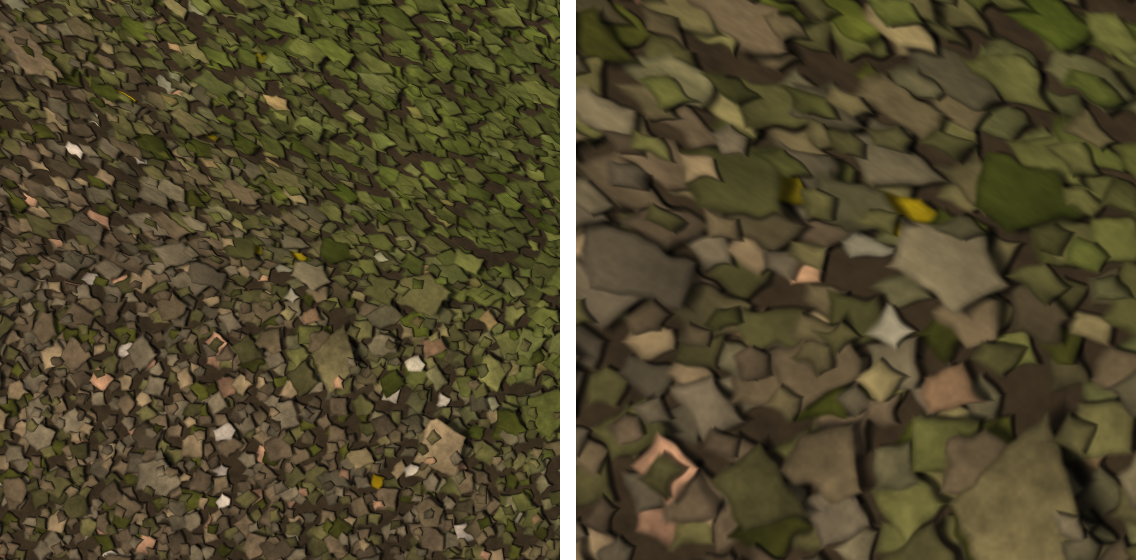
Left: the whole. Right: its middle third, enlarged.
Write a Shadertoy shader that draws this texture.

```glsl
const float TAU = 6.2831853;
const float EDGE_SOFTNESS = 0.0019;
const float SLOPE_ANGLE = 0.56;
const vec2 SLOPE_STRETCH = vec2(1.5, 0.68);
const vec2 SLOPE_RANGE = vec2(0.36, 0.64);
const float SHADOW_STRENGTH = 0.62;
const float GRAIN_STRENGTH = 0.42;
const float EXPOSURE = 1.08;

const vec3 SOIL = vec3(0.20, 0.16, 0.11);
const vec3 BROWN = vec3(0.34, 0.28, 0.205);
const vec3 OLIVE = vec3(0.32, 0.29, 0.17);
const vec3 TAUPE = vec3(0.38, 0.33, 0.25);
const vec3 TAN = vec3(0.47, 0.39, 0.28);
const vec3 MOSS = vec3(0.26, 0.25, 0.10);
const vec3 BRICK = vec3(0.58, 0.43, 0.32);
const vec3 PALE = vec3(0.65, 0.58, 0.50);
const vec3 LEAF = vec3(0.58, 0.46, 0.06);
const vec3 GRASS = vec3(0.29, 0.33, 0.11);

// Each layer: cell size, share of cells holding a stone
const int LAYER_COUNT = 5;
const vec2 LAYERS[LAYER_COUNT] = vec2[](
    vec2(0.030, 1.0), vec2(0.042, 0.75), vec2(0.058, 0.38),
    vec2(0.105, 0.13), vec2(0.023, 0.28));

float hash(vec2 p) {
    vec3 q = fract(p.xyx * 0.1031);
    q += dot(q, q.yzx + 33.33);
    return fract((q.x + q.y) * q.z);
}

vec2 hash2(vec2 p) {
    return vec2(hash(p + 17.3), hash(p + 71.9));
}

vec2 rotate(vec2 p, float angle) {
    float c = cos(angle), s = sin(angle);
    return vec2(c * p.x - s * p.y, s * p.x + c * p.y);
}

float noise(vec2 p) {
    vec2 cell = floor(p), f = fract(p);
    f = f * f * (3.0 - 2.0 * f);
    return mix(mix(hash(cell), hash(cell + vec2(1, 0)), f.x),
               mix(hash(cell + vec2(0, 1)), hash(cell + vec2(1, 1)), f.x), f.y);
}

float fbm(vec2 p) {
    return 0.5 * noise(p) + 0.3 * noise(p * 2.1 + 9.2) + 0.2 * noise(p * 4.3 + 31.7);
}

// Turns and squeezes space so that features lie along the slope
vec2 alongSlope(vec2 p, float slope) {
    return rotate(p, SLOPE_ANGLE * slope) / mix(vec2(1.0), SLOPE_STRETCH, slope);
}

// Irregular four or five sided stone with clipped corners
float stoneDistance(vec2 p, float size, vec2 id) {
    float sides = hash(id + 5.1) < 0.62 ? 4.0 : 5.0;
    float d = length(p) - 0.66 * size;
    for (float k = 0.0; k < sides; k++) {
        vec2 h = hash2(id + k * 3.7);
        float angle = (k + 0.32 * (h.x - 0.5)) * TAU / sides;
        d = max(d, dot(p, vec2(cos(angle), sin(angle))) - size * mix(0.25, 0.47, h.y));
    }
    return d;
}

vec3 stoneColor(vec2 id, vec2 center) {
    float pick = hash(id + 41.3);
    vec3 color = pick < 0.32 ? BROWN : pick < 0.52 ? OLIVE : pick < 0.76 ? TAUPE
               : pick < 0.87 ? TAN : pick < 0.955 ? MOSS : pick < 0.982 ? BRICK
               : pick < 0.996 ? PALE : LEAF;
    float green = smoothstep(0.95, 1.75, center.x + center.y + 0.35 * hash(id + 2.2));
    color = mix(color, GRASS, 0.65 * green);
    return color * mix(0.78, 1.2, hash(id + 63.7));
}

// Paints one scattered layer of stones with cast shadows over the ground
vec3 paintStones(vec3 ground, vec2 p, float size, float density, float seed) {
    vec2 cell = floor(p / size);
    for (int j = -1; j <= 1; j++)
    for (int i = -1; i <= 1; i++) {
        vec2 here = cell + vec2(i, j);
        vec2 id = here + seed * 113.0;
        if (hash(id + 88.8) > density) continue;
        vec2 center = (here + 0.5 + 0.7 * (hash2(id) - 0.5)) * size;
        float slope = smoothstep(SLOPE_RANGE.x, SLOPE_RANGE.y, center.y);
        float turn = TAU * hash(id + 27.1);
        vec2 toShadow = size * mix(vec2(0.11, 0.06), vec2(0.13, -0.06), slope);
        vec2 local = rotate(alongSlope(p - center, slope), turn);
        vec2 shaded = rotate(alongSlope(p - center - toShadow, slope), turn);
        float d = stoneDistance(local, size, id);
        float shadow = smoothstep(0.06 * size, -0.06 * size, stoneDistance(shaded, size, id));
        ground *= 1.0 - SHADOW_STRENGTH * shadow;

        // Tilted face with a slightly darkened rim
        vec2 tilt = hash2(id + 12.6) - 0.5;
        float light = 1.0 + 0.65 * dot(local / size, tilt);
        light *= mix(0.78, 1.0, smoothstep(0.0, -0.005, d));
        float cover = smoothstep(EDGE_SOFTNESS, -EDGE_SOFTNESS, d);
        ground = mix(ground, stoneColor(id, center) * light, cover);
    }
    return ground;
}

void mainImage(out vec4 fragColor, in vec2 fragCoord) {
    vec2 p = fragCoord / iResolution.y;
    float slope = smoothstep(SLOPE_RANGE.x, SLOPE_RANGE.y, p.y);

    // Slight wobble keeps stone edges from being ruler straight
    vec2 wobble = vec2(noise(p * 95.0), noise(p * 95.0 + 57.0)) - 0.5;
    vec2 q = p + 0.005 * wobble;

    vec3 color = SOIL;
    for (int n = 0; n < LAYER_COUNT; n++)
        color = paintStones(color, q, LAYERS[n].x, LAYERS[n].y, float(n) + 1.0);

    // Weathered grain, streaked along the slope in the upper part
    float streaks = fbm(rotate(p, SLOPE_ANGLE) * vec2(50.0, 150.0));
    float grain = mix(fbm(p * 85.0), streaks, slope) - 0.5;
    float patches = fbm(p * 7.0) - 0.5;
    color *= EXPOSURE * (1.0 + GRAIN_STRENGTH * grain + 0.25 * patches);
    fragColor = vec4(color, 1.0);
}
```
